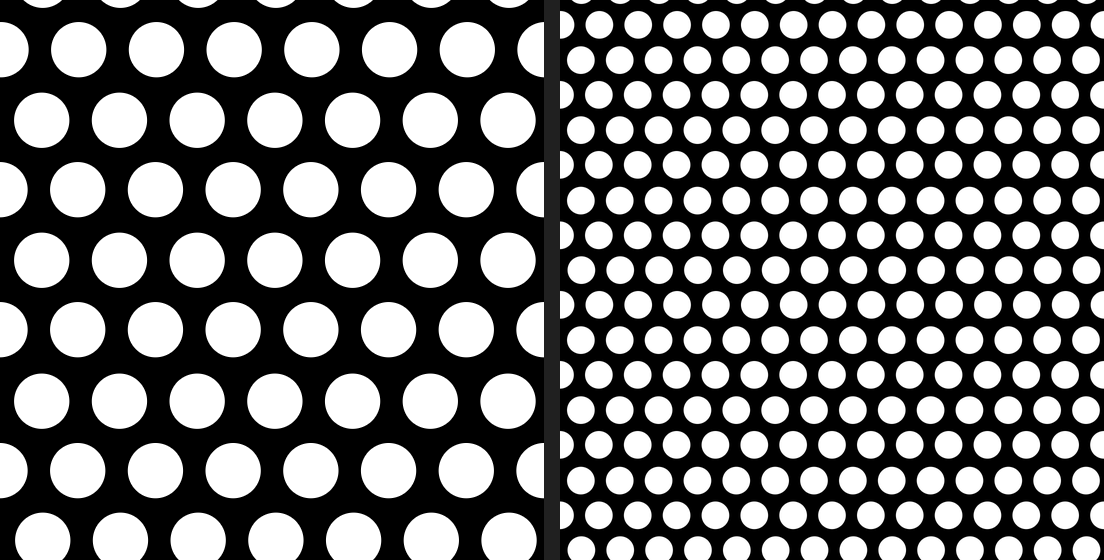
Left, the tile; right, the same tile 2 across and 2 down.
A WebGL 2 fragment shader for this pattern:

```glsl
#version 300 es
precision highp float;

#define COLUMNS 7.0
#define ROWS 8.0
#define RADIUS 0.395        // in row heights
#define FIRST_ROW 0.282     // height of the lowest centres, in rows
#define STAGGER 0.537       // sideways shift of even rows, in columns
#define SEAM_SHIFT 0.0131   // extra shift of the bottom and top rows
#define ODD_LIFT 0.008      // slight unevenness of the row heights
#define LOW_DROP 0.0135
#define GROUND vec3(0.0)
#define DOT vec3(1.0)

uniform vec2 u_resolution;
out vec4 fragColor;

// Centre of a row's first dot, relative to the regular grid.
vec2 rowOffset(float row) {
    float odd = mod(row, 2.0);
    float atSeam = float(row < 0.5 || row > ROWS - 1.5);
    float isLow = float(row > 0.5 && row < 2.5);
    return vec2(STAGGER * (1.0 - odd) + SEAM_SHIFT * atSeam,
                ODD_LIFT * odd - LOW_DROP * isLow);
}

void main() {
    vec2 grid = gl_FragCoord.xy / u_resolution * vec2(COLUMNS, ROWS);

    // Nearest row, wrapped so that top and bottom join
    float line = floor(grid.y - FIRST_ROW + 0.5);
    vec2 offset = rowOffset(mod(line, ROWS));

    // Vector from the nearest centre, in row heights
    vec2 local = vec2(fract(grid.x - offset.x + 0.5) - 0.5,
                      grid.y - FIRST_ROW - line - offset.y);
    float columnWidth = u_resolution.x / u_resolution.y * ROWS / COLUMNS;
    local.x *= columnWidth;

    // Round dot with a smooth edge one pixel wide
    float pixel = ROWS / u_resolution.y;
    float coverage = clamp((RADIUS - length(local)) / pixel + 0.5, 0.0, 1.0);
    fragColor = vec4(mix(GROUND, DOT, coverage), 1.0);
}
```
